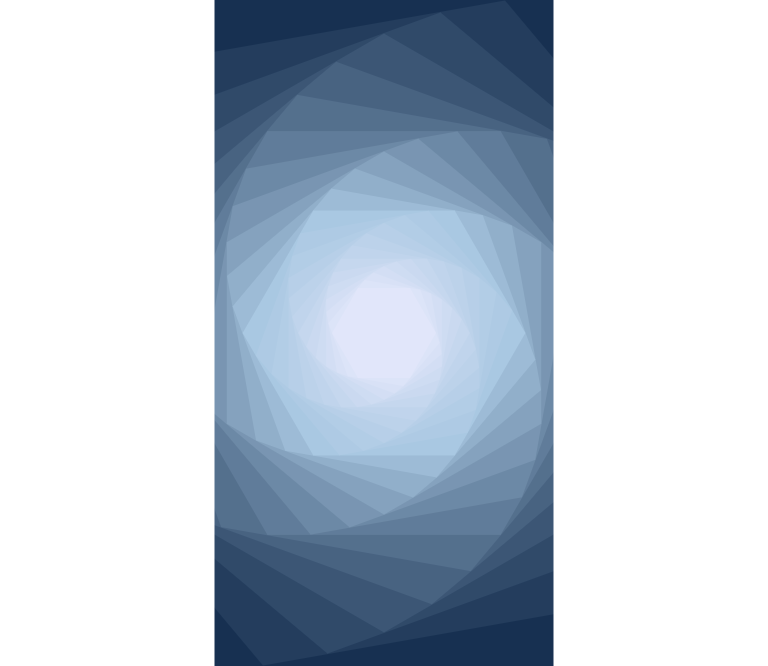
Write a WebGL 2 fragment shader that draws this background.

```glsl
#version 300 es
precision highp float;
// A tall panel on white, filled with nested hexagons that shrink and twist
// toward the centre, shading from navy through sky blue to pale lavender.
// Each hexagon is a distance function painted over the one before it.

uniform vec2 u_resolution;
out vec4 fragColor;

// Signed distance bound of a flat-topped hexagon
float hexagon(vec2 p, float apothem) {
    p = abs(p);
    return max(p.y, dot(p, vec2(0.8660254, 0.5))) - apothem;
}

mat2 rotation(float angle) {
    float c = cos(angle), s = sin(angle);
    return mat2(c, -s, s, c);
}

// Navy to sky over the outer half, sky to lavender over the inner half
vec3 ramp(float t) {
    vec3 navy = vec3(0.092, 0.190, 0.318);
    vec3 sky = vec3(0.663, 0.784, 0.886);
    vec3 lavender = vec3(0.882, 0.902, 0.980);
    return t < 0.5 ? mix(navy, sky, t * 2.0) : mix(sky, lavender, t * 2.0 - 1.0);
}

void main() {
    // Centred coordinates in units of the canvas height
    float pixel = 1.0 / u_resolution.y;
    vec2 p = (gl_FragCoord.xy - 0.5 * u_resolution) * pixel;

    // Each step turns ten degrees and shrinks by a constant ratio
    vec3 color = ramp(0.0);
    float apothem = 0.5;
    for (int i = 1; i <= 24; i++) {
        apothem *= 0.92;
        float d = hexagon(rotation(radians(10.0 * float(i))) * p, apothem);
        color = mix(color, ramp(float(i) / 24.0), clamp(0.5 - d / pixel, 0.0, 1.0));
    }

    // White margins on both sides of the panel
    float panel = clamp(0.5 + (0.2545 - abs(p.x)) / pixel, 0.0, 1.0);
    fragColor = vec4(mix(vec3(1.0), color, panel), 1.0);
}
```
